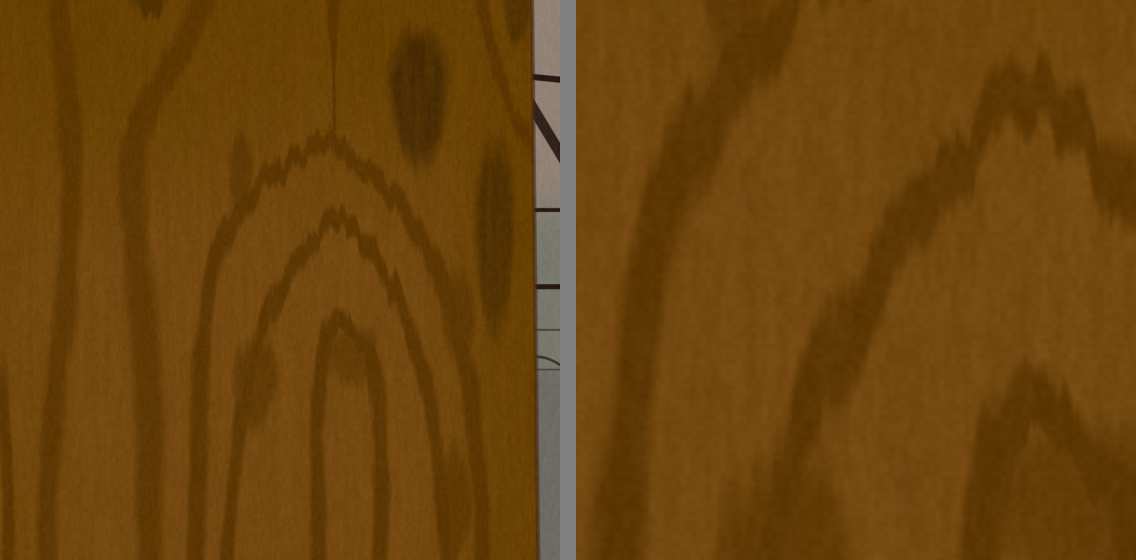
Left, the full canvas; right, a detail of the centre.
Reproduce this texture procedurally as a WebGL 1 fragment shader.

```glsl
precision highp float;
uniform vec2 u_resolution;

const vec3 OLIVE = vec3(0.405, 0.250, 0.003);
const vec3 TAN = vec3(0.457, 0.285, 0.065);
const vec3 GRAIN = vec3(0.345, 0.200, 0.003);
const vec3 KNOT = vec3(0.265, 0.160, 0.008);
const vec3 SEAM = vec3(0.15, 0.09, 0.07);

float hash(vec2 p) {
  vec3 q = fract(vec3(p.xyx) * 0.1031);
  q += dot(q, q.yzx + 33.33);
  return fract((q.x + q.y) * q.z);
}

float noise(vec2 p) {
  vec2 i = floor(p), f = fract(p);
  f = f * f * (3.0 - 2.0 * f);
  return mix(mix(hash(i), hash(i + vec2(1, 0)), f.x),
             mix(hash(i + vec2(0, 1)), hash(i + vec2(1, 1)), f.x), f.y);
}

float fbm(vec2 p) {
  float sum = 0.0, gain = 0.5;
  for (int i = 0; i < 4; i++) {
    sum += gain * noise(p);
    p = p * 2.03 + 17.1;
    gain *= 0.5;
  }
  return sum;
}

// Soft stripe around a zero distance
float band(float dist, float halfWidth) {
  return 1.0 - smoothstep(0.5 * halfWidth, 1.35 * halfWidth, abs(dist));
}

// Pointed growth ring that opens downwards, spread = left and right reach
float arch(vec2 p, vec2 apex, vec2 spread, vec2 fall, float halfWidth) {
  vec2 d = vec2(p.x - apex.x, apex.y - p.y);
  float reach = d.x < 0.0 ? spread.x : spread.y;
  float f = d.x < 0.0 ? fall.x : fall.y;
  float decay = exp(-max(d.y, -0.2) / f);
  float slope = reach / f * decay;
  float dist = (abs(d.x) - reach * (1.0 - decay)) / sqrt(1.0 + slope * slope);
  return band(dist, halfWidth);
}

// Ragged oval that narrows towards its lower end
float patchMask(vec2 p, vec2 centre, vec2 radius) {
  vec2 d = (p - centre) / radius;
  d.x /= 1.0 + 0.25 * clamp(d.y, -1.5, 1.0);
  return 1.0 - smoothstep(0.65, 1.15, length(d));
}

float line(float dist, float halfWidth) {
  return 1.0 - smoothstep(halfWidth - 0.001, halfWidth + 0.002, abs(dist));
}

float rings(vec2 p) {
  float y = p.y, top = 1.0 - p.y;
  float g = 0.9 * band(p.x - 0.105 - 0.02 * sin((y - 0.35) * 5.0), 0.021);
  float bend = 0.267 - 0.03 * smoothstep(0.2, 0.7, y) + 0.13 * smoothstep(0.7, 1.05, y);
  g = max(g, 0.9 * band(p.x - bend, 0.026));
  g = max(g, band(p.x - 0.859 - 0.15 * top - 0.7 * top * top, 0.012) * smoothstep(0.68, 0.76, y));
  g = max(g, band(p.x - 0.016 + 0.12 * y * y, 0.010) * (1.0 - smoothstep(0.3, 0.4, y)));
  g = max(g, band(p.x - 0.597, 0.003 + 0.012 * smoothstep(0.88, 1.0, y)) * smoothstep(0.74, 0.78, y));
  // Nested cathedral arches
  g = max(g, arch(p, vec2(0.592, 0.750), vec2(0.24, 0.28), vec2(0.11, 0.21), 0.016));
  g = max(g, arch(p, vec2(0.602, 0.620), vec2(0.204, 0.204), vec2(0.20), 0.014));
  g = max(g, arch(p, vec2(0.602, 0.440), vec2(0.036, 0.078), vec2(0.06), 0.014));
  // Smeared latewood between the arches
  g = max(g, 0.8 * patchMask(p, vec2(0.430, 0.690), vec2(0.024, 0.080)));
  g = max(g, 0.8 * patchMask(p, vec2(0.455, 0.310), vec2(0.042, 0.090)));
  g = max(g, 0.8 * patchMask(p, vec2(0.818, 0.440), vec2(0.034, 0.085)));
  g = max(g, 0.8 * patchMask(p, vec2(0.810, 0.090), vec2(0.034, 0.120)));
  return max(g, 0.7 * patchMask(p, vec2(0.630, 0.370), vec2(0.045, 0.060)));
}

float knots(vec2 p) {
  float k = patchMask(p, vec2(0.749, 0.825), vec2(0.053, 0.138));
  k = max(k, 0.85 * patchMask(p, vec2(0.885, 0.570), vec2(0.035, 0.190)));
  k = max(k, 0.75 * patchMask(p, vec2(0.267, 1.000), vec2(0.038, 0.038)));
  return max(k, 0.75 * patchMask(p, vec2(0.922, 0.980), vec2(0.026, 0.065)));
}

vec3 wood(vec2 p) {
  float streak = fbm(p * vec2(110.0, 9.0));
  vec2 q = p + vec2(0.016 * (fbm(p * vec2(28.0, 9.0) + 5.0) - 0.47),
                    0.055 * (fbm(p * vec2(85.0, 5.0) + 31.0) - 0.47));
  float pale = (1.0 - smoothstep(0.45, 1.0, p.y)) * (1.0 - smoothstep(0.72, 0.95, p.x));
  pale *= 0.65 + 0.35 * smoothstep(0.0, 0.2, p.x);
  vec3 col = mix(OLIVE, TAN, clamp(pale + 0.5 * (fbm(p * vec2(9.0, 4.0)) - 0.42), 0.0, 1.0));
  col = mix(col, GRAIN, rings(q) * (0.65 + 0.4 * streak));
  col = mix(col, KNOT, knots(q) * (0.45 + 0.75 * streak));
  return col * (0.95 + 0.1 * streak);
}

// Pale wall panels with dark joints
vec3 wall(vec2 p) {
  vec3 col = mix(vec3(0.47, 0.47, 0.43), vec3(0.57, 0.51, 0.46), smoothstep(0.55, 0.7, p.y));
  col = mix(vec3(0.43, 0.42, 0.39), col, smoothstep(0.32, 0.36, p.y));
  float x = p.x - 0.957;
  float joint = line(p.y - 0.862 + 0.1 * x, 0.005);
  joint = max(joint, line(p.y - 0.625, 0.003));
  joint = max(joint, line(p.y - 0.488, 0.004));
  joint = max(joint, 0.6 * line(p.y - 0.411, 0.001));
  joint = max(joint, 0.5 * line(p.y - 0.340, 0.001));
  joint = max(joint, 0.7 * line(p.y - 0.363 + 8.0 * x * x, 0.002));
  joint = max(joint, 0.9 * line((p.y - 0.798 + 1.66 * x) / 1.94, 0.009));
  return mix(col, SEAM, joint);
}

void main() {
  vec2 p = gl_FragCoord.xy / u_resolution;
  float edge = p.x - (0.961 - 0.011 * p.y);
  vec3 col = mix(wood(p), wall(p), smoothstep(-0.002, 0.002, edge));
  col = mix(col, vec3(0.28, 0.15, 0.07), 0.6 * band(edge, 0.004));
  // Fine speckle and faint weave
  float speckle = noise(p * 330.0) + noise(p * vec2(240.0, 90.0) + 40.0) - 1.0;
  gl_FragColor = vec4(max(col + 0.022 * speckle, 0.0), 1.0);
}
```
